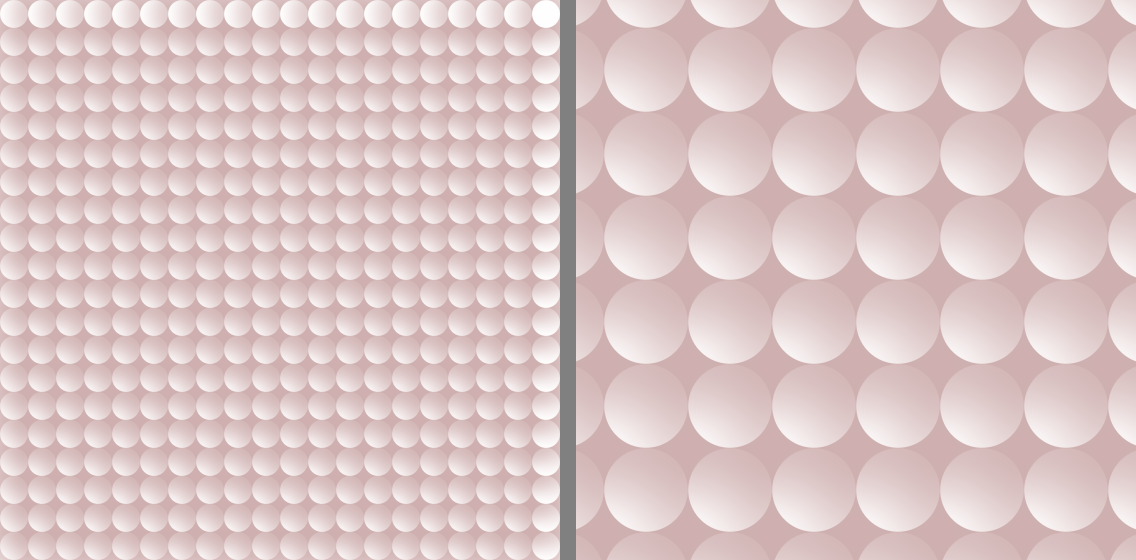
Left: the whole. Right: its middle third, enlarged.
Give the GLSL for this pattern, as a Shadertoy shader.

```glsl
const float DISCS = 20.0;

// Soft shadow strength at a distance outside a disc's rim
float shadowFalloff(float rimDistance) {
    return 0.57 * (1.0 - smoothstep(0.0, 1.1, rimDistance));
}

void mainImage(out vec4 fragColor, in vec2 fragCoord) {
    vec2 grid = fragCoord / iResolution.xy * DISCS;
    vec2 cell = floor(grid);
    vec2 p = fract(grid) - 0.5;

    // Light left on the disc and on the backdrop after neighbouring shadows
    float discLight = 1.0;
    float gapLight = 1.0;
    for (int y = -1; y <= 1; y++) {
        for (int x = -1; x <= 1; x++) {
            vec2 offset = vec2(x, y);
            vec2 neighbour = cell + offset;
            // No discs exist beyond the canvas
            if (any(lessThan(neighbour, vec2(0.0))) ||
                any(greaterThanEqual(neighbour, vec2(DISCS)))) continue;

            float light = 1.0 - shadowFalloff(length(p - offset) - 0.5);
            gapLight *= light;
            // Discs stack rightward, then upward: only higher ones cast on this one
            if (y > 0 || (y == 0 && x > 0)) discLight *= light;
        }
    }

    // Smooth disc rim
    float pixel = DISCS / min(iResolution.x, iResolution.y);
    float disc = 1.0 - smoothstep(-0.7 * pixel, 0.7 * pixel, length(p) - 0.497);
    float light = mix(gapLight, discLight, disc);

    vec3 color = mix(vec3(0.80, 0.67, 0.67), vec3(1.0, 0.995, 0.995), light);
    fragColor = vec4(color, 1.0);
}
```
